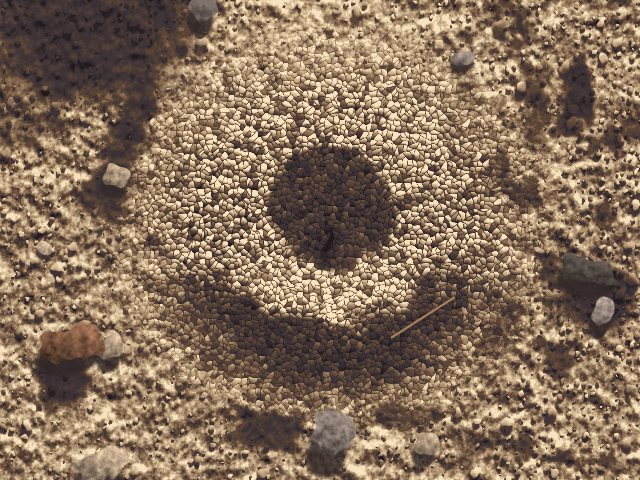
A WebGL 1 fragment shader for this texture:

```glsl
precision highp float;
// A gravel crater on dry sunlit ground, with scattered stones and shadows.
// Cellular grains and gradient-noise relief set a tone, soft masks shade it,
// and a colour ramp turns the tone into sand; larger stones lie on top.
uniform vec2 u_resolution;

const vec2 SUN = vec2(.29, .957);
vec2 p, warped;
vec3 col;
float shade = 0.;

vec2 hash2(vec2 cell) {
  vec3 q = fract(cell.xyx * vec3(.1031, .103, .0973));
  q += dot(q, q.yzx + 33.33);
  return fract((q.xx + q.yz) * q.zy);
}

float corner(vec2 i, vec2 f, vec2 o) {
  return dot(hash2(i + o) * 2. - 1., f - o);
}

float gradientNoise(vec2 x) {
  vec2 i = floor(x), f = fract(x), u = f * f * (3. - 2. * f);
  return mix(mix(corner(i, f, vec2(0)), corner(i, f, vec2(1, 0)), u.x),
             mix(corner(i, f, vec2(0, 1)), corner(i, f, vec2(1)), u.x), u.y);
}

float fbm(vec2 x) {
  float sum = 0., amp = 1.;
  for (int i = 0; i < 4; i++) {
    sum += amp * gradientNoise(x);
    x = mat2(1.6, 1.2, -1.2, 1.6) * x + 7.3;
    amp *= .6;
  }
  return sum;
}

mat2 rotation(float a) {
  return mat2(cos(a), -sin(a), sin(a), cos(a));
}

// Soft-edged ellipse: centre in xy, radii in zw
float blob(vec2 x, vec4 e, float soft) {
  return 1. - smoothstep(1. - soft, 1. + soft, length((x - e.xy) / e.zw));
}

void shadow(vec4 e, float depth) {
  shade = max(shade, depth * blob(warped, e, .35));
}

float segment(vec2 x, vec2 a, vec2 b) {
  vec2 d = b - a;
  return length(x - a - d * clamp(dot(x - a, d) / dot(d, d), 0., 1.));
}

// Packed, randomly turned grains with dark gaps and sunken grains
float grains(vec2 x) {
  vec2 near = vec2(0), id = vec2(0);
  float d1 = 9., d2 = 9.;
  for (int j = -1; j <= 1; j++) for (int i = -1; i <= 1; i++) {
    vec2 c = floor(x) + vec2(i, j), h = hash2(c), o = x - c - h;
    float d = length(rotation(h.x * 40.) * o * vec2(.8, 1.25));
    if (d < d1) { d2 = d1; d1 = d; near = o; id = hash2(c + 51.); }
    else d2 = min(d2, d);
  }
  float lit = .76 + .5 * (id.x - .5) + .75 * dot(near, SUN);
  lit *= mix(.45, 1., smoothstep(.08, .35, id.y));
  return lit * mix(.3, 1., smoothstep(0., .22, d2 - d1));
}

// Sparse pebbles, each with a cast shadow
float pebbles(vec2 x, float tone, float density) {
  float dark = 0., body = 0., lit = 0.;
  x += .3 * gradientNoise(x * 2.3);
  for (int j = -1; j <= 1; j++) for (int i = -1; i <= 1; i++) {
    vec2 c = floor(x) + vec2(i, j), h = hash2(c + 17.), k = hash2(c + 93.);
    float present = step(k.x, density), size = .12 + .24 * k.y * k.y;
    vec2 o = rotation(h.y * 40.) * (x - c - .2 - .6 * h) * vec2(.8, 1.2);
    vec2 fall = x - c - .2 - .6 * h;
    dark = max(dark, present * blob(fall, vec4(-SUN * 1.2, 1.1, 1.5) * size, .3));
    float m = present * blob(o, vec4(0, 0, size, size), .22);
    if (m > body) { body = m; lit = .55 + .3 * h.x + .25 * dot(fall, SUN) / size; }
  }
  return mix(tone * (1. - .7 * dark), lit, body);
}

vec3 sandRamp(float t) {
  vec3 c = mix(vec3(.13, .1, .11), vec3(.24, .2, .21), smoothstep(0., .15, t));
  c = mix(c, vec3(.36, .27, .21), smoothstep(.15, .33, t));
  c = mix(c, vec3(.53, .42, .32), smoothstep(.33, .49, t));
  c = mix(c, vec3(.69, .58, .45), smoothstep(.49, .63, t));
  c = mix(c, vec3(.83, .73, .58), smoothstep(.63, .77, t));
  return mix(c, vec3(.97, .89, .75), smoothstep(.77, .94, t));
}

// Rough stone, lit from the sun side, with a shadow falling away
void stone(vec4 e, float tilt, vec3 tint) {
  mat2 turn = rotation(tilt);
  vec2 o = p - e.xy, q = turn * o / e.zw, fall = turn * SUN * e.w / e.zw;
  col = mix(col, vec3(.2, .16, .16), .85 * blob(q + fall, vec4(0, 0, 1, 1), .2));
  vec2 a = pow(abs(q) + .001, vec2(2.8));
  float d = pow(a.x + a.y, .357) + .5 * gradientNoise(p * 40.);
  float lit = .95 + .25 * dot(o, SUN) / e.w + .5 * fbm(p * 60.);
  col = mix(col, tint * lit, 1. - smoothstep(.9, 1.04, d));
}

void main() {
  p = gl_FragCoord.xy / u_resolution.y;
  warped = p + .04 * vec2(fbm(p * 11.), fbm(p * 11. + 40.));

  // Loose soil, pebbles and the gravel mound
  float right = smoothstep(.85, 1.15, p.x);
  float relief = fbm(p * 22.) - fbm((p + SUN * .012) * 22.);
  float tone = .59 + .85 * relief + .18 * fbm(p * 5. + 3.) + .3 * fbm(p * 95.);
  tone = pebbles(p * 62., tone, .3 + .2 * right);
  tone = pebbles(p * 30., tone, .17 + .15 * right);
  float mound = smoothstep(.5, .28, 0.);
  mound = blob(warped, vec4(.69, .52, .4, .37), .35);
  tone = mix(tone, grains(p * 84. + .5 * gradientNoise(p * 60.)), mound);
  tone += .16 * blob(warped, vec4(.69, .4, .19, .08), .5);
  tone += .07 * blob(warped, vec4(.7, .85, .38, .22), .5);

  // Broad shadows: mound foot, upper left, hollows on the right
  vec2 m = warped - vec2(.69, .55);
  float r = length(m);
  shade = .75 * smoothstep(.2, .26, r) * (1. - smoothstep(.3, .43, r))
        * smoothstep(.07, .2, -m.y);
  shadow(vec4(.18, .96, .22, .18), .8);
  shadow(vec4(.04, .8, .1, .12), .4);
  shade = max(shade, .75 - .75 * smoothstep(.02, .06,
    segment(warped, vec2(.31, .86), vec2(.22, .59))));
  shadow(vec4(.56, .11, .07, .04), .7);
  shadow(vec4(.84, .13, .06, .03), .5);
  shadow(vec4(1.12, .78, .03, .08), .6);
  shadow(vec4(1.205, .815, .03, .065), .85);
  shadow(vec4(1.24, .38, .08, .06), .8);
  shadow(vec4(.13, .21, .055, .07), .85);
  shade = max(shade, .65 * right * smoothstep(.1, .35, fbm(p * 9. + 21.)));

  // Crater bowl and its dark burrow
  vec2 bowl = mix(p, warped, .6) - vec2(.693, .565);
  bowl.x *= 1. - 1.5 * min(bowl.y, 0.);
  shade = max(shade, .73 * blob(bowl, vec4(0, 0, .136, .125), .1));
  tone *= 1. - .9 * shade;
  tone *= 1. - .5 * blob(warped, vec4(.68, .485, .045, .035), .5);
  tone *= 1. - blob(warped, vec4(.68, .496, .01, .016), .4);
  col = sandRamp(tone);

  // Larger stones
  vec3 pale = vec3(.68, .59, .49), grey = vec3(.47, .42, .39);
  stone(vec4(.234, .278, .023, .028), -.4, pale);
  stone(vec4(.151, .286, .068, .035), .2, vec3(.5, .35, .26));
  stone(vec4(.694, .1, .041, .049), -.2, grey * 1.15);
  stone(vec4(.243, .632, .028, .023), -.2, pale);
  stone(vec4(1.224, .436, .06, .028), -.2, grey * .7);
  stone(vec4(1.257, .352, .021, .03), -.3, grey * 1.3);
  stone(vec4(.21, .03, .055, .032), .4, pale);
  stone(vec4(.095, .484, .017, .013), -.3, pale * 1.2);
  stone(vec4(.967, .878, .025, .015), .2, grey * 1.2);
  stone(vec4(.425, .985, .028, .03), 0., grey);
  stone(vec4(.889, .076, .023, .026), -.3, pale);

  // Dry twig
  float twig = segment(p, vec2(.816, .297), vec2(.946, .38));
  col = mix(col, vec3(.66, .5, .35), 1. - smoothstep(.001, .0035, twig));
  gl_FragColor = vec4(clamp(col, 0., 1.), 1);
}
```
